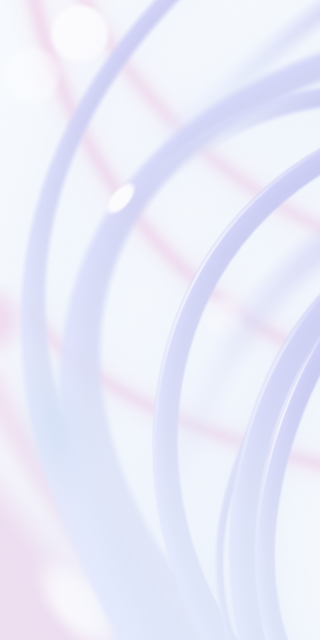
Write a WebGL 2 fragment shader that draws this background.

```glsl
#version 300 es
precision highp float;

uniform vec2 u_resolution;
out vec4 outColor;

const vec3 PAPER = vec3(0.965, 0.980, 0.994);
const vec3 HAZE = vec3(0.885, 0.915, 0.980);
const vec3 LAVENDER = vec3(0.795, 0.800, 0.948);
const vec3 PALE_BLUE = vec3(0.870, 0.893, 0.970);
const vec3 SKY = vec3(0.815, 0.875, 0.960);
const vec3 PINK = vec3(0.935, 0.805, 0.905);
const vec3 PINK_WASH = vec3(0.928, 0.862, 0.937);
const vec3 WHITE = vec3(0.992, 0.990, 0.996);
const int CURVE_STEPS = 28;
const float STREAK_WIDTH = 0.027;
const float HAZE_REACH = 0.10;
const float HAZE_AMOUNT = 0.20;
const float GRAIN = 0.004;

float hash(vec2 p) {
    return fract(sin(dot(p, vec2(127.1, 311.7))) * 43758.55);
}

vec2 bezier(vec2 a, vec2 b, vec2 c, vec2 d, float t) {
    float s = 1.0 - t;
    return s * s * (s * a + 3.0 * t * b) + t * t * (3.0 * s * c + t * d);
}

// Returns signed distance (negative on the outer side) and curve parameter
vec2 curve(vec2 p, vec2 a, vec2 b, vec2 c, vec2 d) {
    vec2 nearest = vec2(10.0, 0.0);
    vec2 from = a;
    for (int i = 1; i <= CURVE_STEPS; i++) {
        vec2 to = bezier(a, b, c, d, float(i) / float(CURVE_STEPS));
        vec2 e = to - from;
        vec2 q = p - from;
        float h = clamp(dot(q, e) / dot(e, e), 0.0, 1.0);
        float dist = length(q - e * h);
        if (dist < abs(nearest.x)) {
            float side = e.x * q.y - e.y * q.x < 0.0 ? -1.0 : 1.0;
            nearest = vec2(dist * side, (float(i - 1) + h) / float(CURVE_STEPS));
        }
        from = to;
    }
    return nearest;
}

// width and opacity hold the values at the start and end of the curve
void ribbon(inout vec3 col, vec2 p, vec2 a, vec2 b, vec2 c, vec2 d,
            vec2 width, vec2 opacity, float soft, float gloss) {
    vec2 k = curve(p, a, b, c, d);
    float w = mix(width.x, width.y, k.y * k.y * k.y);
    float dist = abs(k.x);
    float across = k.x / w;
    float alpha = mix(opacity.x, opacity.y, k.y);
    float edge = max(soft, 1.0 / u_resolution.x);
    float mask = 1.0 - smoothstep(w - edge, w + edge, dist);

    vec3 tint = mix(LAVENDER, PALE_BLUE, smoothstep(0.05, 0.85, k.y));
    tint += 0.022 * (1.0 - smoothstep(-0.9, 0.4, across));
    float shine = exp(-pow((across + 0.82) / 0.13, 2.0)) * exp(-pow((k.y - 0.3) / 0.25, 2.0));
    tint = mix(tint, WHITE, gloss * shine);

    col = mix(col, HAZE, HAZE_AMOUNT * alpha * exp(-max(dist - w, 0.0) / HAZE_REACH));
    col = mix(col, tint, mask * alpha);
}

void streak(inout vec3 col, vec2 p, vec2 a, vec2 b, vec2 c, vec2 d, float width, float amount) {
    float r = curve(p, a, b, c, d).x / width;
    col = mix(col, PINK, amount * (0.75 * exp(-r * r) + 0.25 * exp(-r * r * 0.15)));
}

float ellipse(vec2 p, vec2 center, vec2 radius, float angle, float soft) {
    vec2 q = p - center;
    float s = sin(angle), c = cos(angle);
    q = vec2(c * q.x + s * q.y, c * q.y - s * q.x) / radius;
    return 1.0 - smoothstep(1.0 - soft, 1.0 + soft, length(q));
}

void main() {
    vec2 p = gl_FragCoord.xy / u_resolution * vec2(1.0, 2.0);
    vec3 col = PAPER;

    // Pink wash in the lower corner and at the left edge
    col = mix(col, PINK_WASH, 0.95 * smoothstep(-0.13, 0.13, 0.48 - 1.25 * p.x - p.y));
    col = mix(col, PINK, 0.7 * ellipse(p, vec2(-0.01, 1.0), vec2(0.06, 0.08), 0.0, 0.8));

    // Blurred pink streaks
    streak(col, p, vec2(0.10, 2.03), vec2(0.21, 1.53), vec2(0.52, 1.06), vec2(1.04, 0.87), STREAK_WIDTH, 0.65);
    streak(col, p, vec2(0.25, 2.03), vec2(0.39, 1.74), vec2(0.65, 1.45), vec2(1.04, 1.27), STREAK_WIDTH, 0.58);
    streak(col, p, vec2(0.10, 1.01), vec2(0.26, 0.80), vec2(0.57, 0.65), vec2(1.04, 0.54), STREAK_WIDTH, 0.62);
    streak(col, p, vec2(-0.03, 0.80), vec2(0.10, 0.54), vec2(0.21, 0.38), vec2(0.42, 0.10), 0.045, 0.55);

    // Soft discs of light
    col = mix(col, WHITE, 0.95 * ellipse(p, vec2(0.25, 1.895), vec2(0.088), 0.0, 0.14));
    col = mix(col, WHITE, 0.55 * ellipse(p, vec2(0.10, 1.765), vec2(0.085), 0.0, 0.2));
    col = mix(col, WHITE, 0.60 * ellipse(p, vec2(0.70, 1.01), vec2(0.06), 0.0, 0.4));
    col = mix(col, WHITE, 0.90 * ellipse(p, vec2(0.245, 0.11), vec2(0.14, 0.07), -0.85, 0.5));

    // Far ribbons, out of focus
    ribbon(col, p, vec2(1.04, 1.245), vec2(0.83, 1.115), vec2(0.65, 0.83), vec2(0.56, 0.54), vec2(0.045), vec2(0.6, 0.2), 0.04, 0.0);
    ribbon(col, p, vec2(1.04, 1.987), vec2(0.91, 1.896), vec2(0.755, 1.766), vec2(0.57, 1.58), vec2(0.03, 0.05), vec2(0.65, 0.4), 0.03, 0.0);

    // Left ribbons, merging toward the bottom
    ribbon(col, p, vec2(0.56, 2.04), vec2(0.026, 1.505), vec2(-0.104, 0.776), vec2(0.52, -0.03), vec2(0.027, 0.10), vec2(0.95, 0.8), 0.013, 0.0);
    ribbon(col, p, vec2(1.04, 1.805), vec2(0.031, 1.448), vec2(0.13, 0.594), vec2(0.56, -0.057), vec2(0.042, 0.16), vec2(0.9, 0.85), 0.018, 0.0);
    ribbon(col, p, vec2(1.04, 1.70), vec2(0.78, 1.667), vec2(0.625, 1.57), vec2(0.43, 1.375), vec2(0.03), vec2(1.0, 0.0), 0.012, 0.0);
    col = mix(col, SKY, 0.5 * ellipse(p, vec2(0.175, 0.66), vec2(0.07, 0.14), 0.25, 0.9));
    col = mix(col, WHITE, 0.95 * ellipse(p, vec2(0.378, 1.38), vec2(0.055, 0.026), 0.86, 0.25));

    // Near ribbons, in focus
    ribbon(col, p, vec2(1.04, 1.518), vec2(0.4375, 1.1875), vec2(0.39, 0.4375), vec2(0.716, -0.044), vec2(0.036, 0.05), vec2(1.0, 0.95), 0.006, 0.75);
    ribbon(col, p, vec2(0.78, 0.646), vec2(0.682, 0.411), vec2(0.646, 0.203), vec2(0.742, -0.057), vec2(0.012), vec2(0.6, 1.0), 0.007, 0.0);
    ribbon(col, p, vec2(1.04, 1.0625), vec2(0.82, 0.828), vec2(0.682, 0.385), vec2(0.802, -0.057), vec2(0.042), vec2(1.0), 0.007, 0.6);
    ribbon(col, p, vec2(1.04, 0.958), vec2(0.885, 0.724), vec2(0.742, 0.281), vec2(0.89, -0.057), vec2(0.031), vec2(1.0), 0.006, 0.8);

    // Faint grain against banding
    col += GRAIN * (hash(floor(p * 256.0)) - 0.5);
    outColor = vec4(col, 1.0);
}
```
